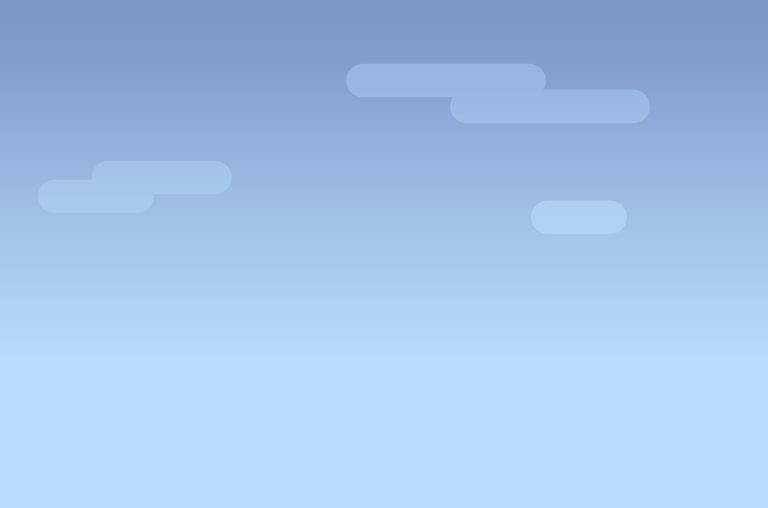
Reproduce this background procedurally as a WebGL 1 fragment shader.

```glsl
precision highp float;
// A calm daytime sky: dusky blue above, fading to a flat pale blue below,
// with three translucent clouds. The sky is a chain of colour stops; each
// cloud is a union of horizontal capsules from a signed distance function.

uniform vec2 u_resolution;

const float ASPECT = 1.515;        // scene width, with scene height as 1

// Sky colours, from the top downwards
const vec3 SKY_TOP     = vec3(0.485, 0.598, 0.776);
const vec3 SKY_UPPER   = vec3(0.500, 0.615, 0.795);
const vec3 SKY_DUSK    = vec3(0.547, 0.658, 0.832);
const vec3 SKY_MIDDLE  = vec3(0.628, 0.758, 0.904);
const vec3 SKY_HORIZON = vec3(0.718, 0.862, 0.998);

// Depth below the top edge at which each colour is reached
const float UPPER_DEPTH   = 0.11;
const float DUSK_DEPTH    = 0.21;
const float MIDDLE_DEPTH  = 0.42;
const float HORIZON_DEPTH = 0.71;

const vec3  CLOUD_TINT    = vec3(0.720, 0.865, 0.995);
const float CLOUD_RADIUS  = 0.0328;
const float CLOUD_OPACITY = 0.35;
const float PUFF_OPACITY  = 0.56;

// Capsules: centre x, centre y, half length including the round caps
const vec3 HIGH_LEFT  = vec3(0.880, 0.8415, 0.197);
const vec3 HIGH_RIGHT = vec3(1.085, 0.7905, 0.197);
const vec3 LOW_RIGHT  = vec3(0.319, 0.6505, 0.138);
const vec3 LOW_LEFT   = vec3(0.189, 0.6135, 0.114);
const vec3 PUFF       = vec3(1.142, 0.5725, 0.0945);

vec3 skyColor(float depth) {
  vec3 color = mix(SKY_TOP, SKY_UPPER, clamp(depth / UPPER_DEPTH, 0.0, 1.0));
  color = mix(color, SKY_DUSK,
              clamp((depth - UPPER_DEPTH) / (DUSK_DEPTH - UPPER_DEPTH), 0.0, 1.0));
  color = mix(color, SKY_MIDDLE,
              clamp((depth - DUSK_DEPTH) / (MIDDLE_DEPTH - DUSK_DEPTH), 0.0, 1.0));
  return mix(color, SKY_HORIZON,
             clamp((depth - MIDDLE_DEPTH) / (HORIZON_DEPTH - MIDDLE_DEPTH), 0.0, 1.0));
}

// Signed distance to a horizontal capsule
float capsule(vec2 p, vec3 shape) {
  vec2 offset = abs(p - shape.xy);
  offset.x = max(offset.x - (shape.z - CLOUD_RADIUS), 0.0);
  return length(offset) - CLOUD_RADIUS;
}

// Smooth coverage across one pixel
float coverage(float dist) {
  float pixel = 1.0 / u_resolution.y;
  return 1.0 - smoothstep(-0.7 * pixel, 0.7 * pixel, dist);
}

void main() {
  vec2 p = gl_FragCoord.xy / u_resolution * vec2(ASPECT, 1.0);
  vec3 color = skyColor(1.0 - p.y);

  // Joined capsules share one even layer
  float high = min(capsule(p, HIGH_LEFT), capsule(p, HIGH_RIGHT));
  float low = min(capsule(p, LOW_LEFT), capsule(p, LOW_RIGHT));
  color = mix(color, CLOUD_TINT, CLOUD_OPACITY * coverage(min(high, low)));

  // Small, brighter cloud on its own
  color = mix(color, CLOUD_TINT, PUFF_OPACITY * coverage(capsule(p, PUFF)));

  gl_FragColor = vec4(color, 1.0);
}
```
